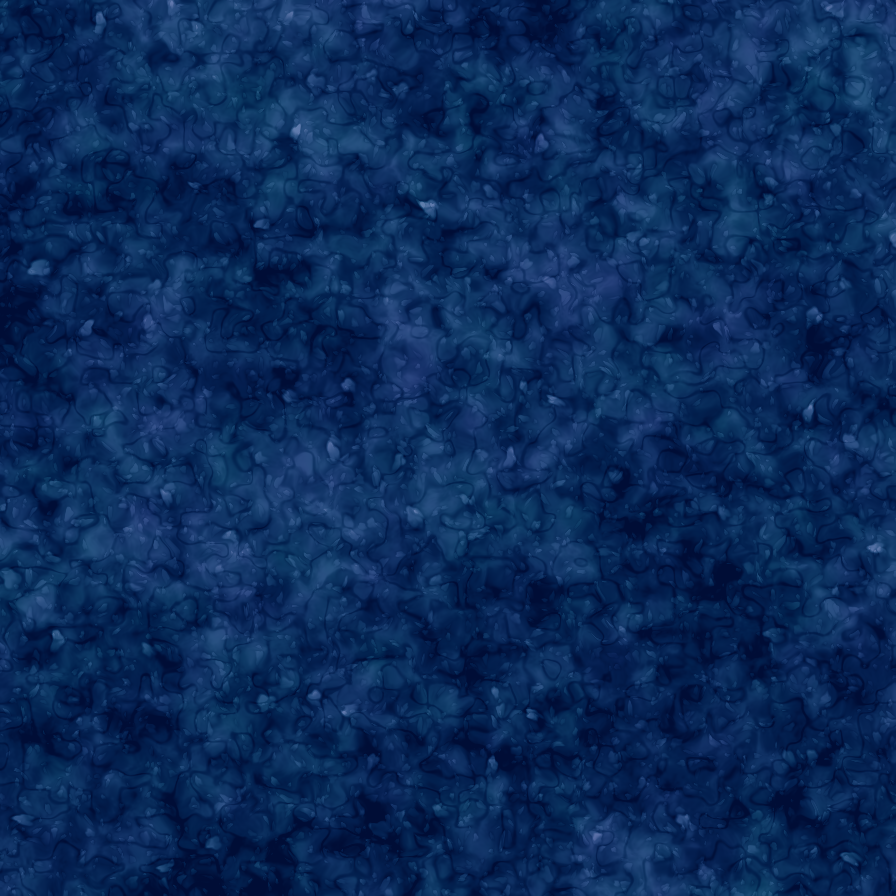
A Shadertoy shader for this texture:

```glsl
// Deep blue mineral surface: soft cloudy patches carry a warped, mottled grain,
// strewn with layers of small tilted chips that have dim rims and pale faces.
// Tone is summed from noise and chips, then mapped through a blue palette.

const vec3 ABYSS = vec3(0.00, 0.05, 0.21);
const vec3 NAVY  = vec3(0.01, 0.125, 0.31);
const vec3 BLUE  = vec3(0.06, 0.21, 0.40);
const vec3 PALE  = vec3(0.16, 0.31, 0.51);
const vec3 CHIP  = vec3(0.38, 0.48, 0.68);
const vec3 TEAL_SHIFT = vec3(-0.05, 0.07, -0.02);

const float BASE_TONE      = 0.37;
const float CLOUD_SCALE    = 3.6;
const float CLOUD_CONTRAST = 0.95;
const float GRAIN_SCALE    = 42.0;
const float GRAIN_CONTRAST = 0.95;
const float VEIN_CONTRAST  = 0.22;
const float WARP           = 0.012;

float hash(vec2 p) {
    return fract(sin(dot(p, vec2(127.1, 311.7))) * 43758.5453);
}

float noise(vec2 p) {
    vec2 i = floor(p), f = fract(p);
    f = f * f * (3.0 - 2.0 * f);
    return mix(mix(hash(i), hash(i + vec2(1, 0)), f.x),
               mix(hash(i + vec2(0, 1)), hash(i + vec2(1, 1)), f.x), f.y);
}

mat2 rotation(float a) {
    float c = cos(a), s = sin(a);
    return mat2(c, s, -s, c);
}

// Fractal noise, turned at each octave to hide the lattice; range 0 to 1
float fbm(vec2 p) {
    float sum = 0.0, amp = 0.5;
    for (int i = 0; i < 4; i++) {
        sum += amp * noise(p);
        p = rotation(0.65) * p * 2.03 + 17.3;
        amp *= 0.5;
    }
    return sum / 0.9375;
}

// Scattered angular chips: positive on the face, slightly negative at the rim
float chips(vec2 p, float density, float seed) {
    vec2 cell = floor(p);
    float face = 0.0, rim = 0.0;
    for (int y = -1; y <= 1; y++) {
        for (int x = -1; x <= 1; x++) {
            vec2 id = cell + vec2(x, y);
            vec2 key = id + seed;
            if (hash(key) > density) continue;
            vec2 center = id + 0.15 + 0.7 * vec2(hash(key + 31.7), hash(key + 57.3));
            float tilt = (hash(key + 73.1) - 0.5) * 2.6 - 0.3;
            vec2 q = rotation(tilt) * (p - center);
            q.x *= mix(1.1, 2.1, hash(key + 11.9));
            float angle = atan(q.y, q.x + 1e-5);
            float corners = 1.0 + 0.14 * sin(3.0 * angle + 6.28 * hash(key + 5.3))
                                + 0.08 * sin(5.0 * angle + 6.28 * hash(key + 9.1));
            float radius = mix(0.18, 0.40, hash(key + 91.7)) * corners;
            float d = length(q) - radius;
            float shade = mix(0.35, 1.0, hash(key + 43.3)) * (0.8 + 0.6 * q.y / radius);
            face = max(face, shade * smoothstep(0.07, -0.09, d));
            rim = max(rim, exp(-40.0 * d * d));
        }
    }
    return face - 0.22 * rim * (1.0 - face);
}

vec3 palette(float t) {
    vec3 c = mix(ABYSS, NAVY, smoothstep(-0.05, 0.30, t));
    c = mix(c, BLUE, smoothstep(0.25, 0.58, t));
    c = mix(c, PALE, smoothstep(0.52, 0.90, t));
    return mix(c, CHIP, smoothstep(0.88, 1.45, t));
}

void mainImage(out vec4 fragColor, in vec2 fragCoord) {
    vec2 uv = fragCoord / iResolution.y;

    // Irregular displacement that roughens every outline
    vec2 bend = vec2(noise(uv * 55.0), noise(uv * 55.0 + 41.0)) - 0.5;
    vec2 p = uv + WARP * bend;

    // Broad patches and mottled grain
    float cloud = fbm(uv * CLOUD_SCALE + vec2(3.1, 8.4)) - 0.5;
    float grain = fbm(p * GRAIN_SCALE + 5.7) - 0.5;
    float patches = fbm(p * 13.0 + 23.0) - 0.5;

    // Thin dark creases between grains
    float vein = 1.0 - abs(2.0 * noise(p * 62.0 + 13.0) - 1.0);
    float crease = smoothstep(0.72, 1.0, vein);

    float tone = BASE_TONE + CLOUD_CONTRAST * cloud + GRAIN_CONTRAST * grain
               + 0.45 * patches - VEIN_CONTRAST * (crease - 0.25);

    // Chips from fine and dense to large and sparse
    tone += 0.24 * chips(p * 85.0, 0.60, 3.0);
    tone += 0.30 * chips(rotation(0.4) * p * 52.0, 0.42, 119.0);
    tone += 0.62 * chips(rotation(-0.3) * (uv + 0.4 * WARP * bend) * 31.0, 0.09, 271.0);

    // Slow drift between teal and violet blue
    float hue = fbm(uv * 19.0 + 67.0) - 0.5;
    vec3 color = palette(tone) + TEAL_SHIFT * hue * smoothstep(0.0, 0.7, tone);

    fragColor = vec4(clamp(color, 0.0, 1.0), 1.0);
}
```
